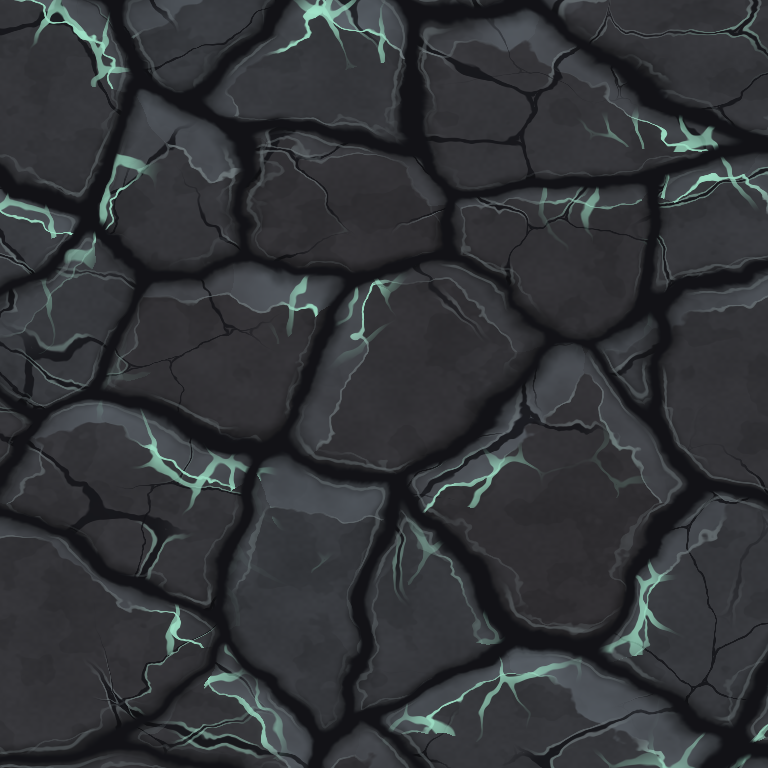
Give the GLSL for this texture, as a Shadertoy shader.

```glsl
const vec3 GAP_BLACK  = vec3(0.070, 0.072, 0.088);
const vec3 WARM_SLATE = vec3(0.192, 0.187, 0.200);
const vec3 COOL_SLATE = vec3(0.222, 0.232, 0.250);
const vec3 FACET_GREY = vec3(0.370, 0.400, 0.430);
const vec3 CHIP_GREY  = vec3(0.440, 0.480, 0.490);
const vec3 MINT       = vec3(0.600, 0.850, 0.750);

struct Stone {
    float edge;   // distance to the gap
    float rim;    // signed distance to the inner border of the bevel
    float slope;  // how strongly the nearest bevel faces up
    vec2 id;
};

float hash(vec2 p) {
    vec3 q = fract(p.xyx * vec3(0.1031, 0.1030, 0.0973));
    q += dot(q, q.yzx + 33.33);
    return fract((q.x + q.y) * q.z);
}

vec2 hash2(vec2 p) {
    return vec2(hash(p + 17.3), hash(p + 61.7));
}

float noise(vec2 p) {
    vec2 i = floor(p), f = fract(p);
    f = f * f * (3.0 - 2.0 * f);
    return mix(mix(hash(i), hash(i + vec2(1, 0)), f.x),
               mix(hash(i + vec2(0, 1)), hash(i + vec2(1, 1)), f.x), f.y);
}

float fbm(vec2 p) {
    float sum = 0.0, amp = 0.53;
    for (int i = 0; i < 4; i++) {
        sum += amp * noise(p);
        p = mat2(1.6, 1.2, -1.2, 1.6) * p + 9.1;
        amp *= 0.5;
    }
    return sum;
}

vec2 warp(vec2 p, float freq, float amount) {
    return p + amount * (vec2(fbm(p * freq), fbm(p * freq + 43.0)) - 0.5);
}

mat2 rotation(float a) {
    return mat2(cos(a), sin(a), -sin(a), cos(a));
}

float softMin(float a, float b, float k) {
    float h = max(k - abs(a - b), 0.0) / k;
    return min(a, b) - 0.25 * h * h * k;
}

float stroke(float dist, float width, float blur) {
    return 1.0 - smoothstep(width, width + blur, abs(dist));
}

// Weighted Voronoi cell: weights mix large and small stones, bevels widen upwards
Stone findStone(vec2 p, vec2 up, float bevel, float variety) {
    vec2 base = floor(p), site = vec2(0);
    Stone s = Stone(9.0, 9.0, 0.0, base);
    float best = 99.0;
    for (int i = 0; i < 25; i++) {
        vec2 c = base + vec2(i % 5, i / 5) - 2.0;
        vec2 r = c + 0.95 * hash2(c) - p;
        float power = dot(r, r) - variety * hash(c + 5.5);
        if (power < best) { best = power; site = r; s.id = c; }
    }
    for (int i = 0; i < 25; i++) {
        vec2 c = s.id + vec2(i % 5, i / 5) - 2.0;
        vec2 r = c + 0.95 * hash2(c) - p;
        float gap = length(r - site);
        if (gap < 1e-3) continue;
        float d = (dot(r, r) - variety * hash(c + 5.5) - best) / (2.0 * gap);
        float facing = dot(r - site, up) / gap;
        float slope = smoothstep(-0.1, 0.9, facing) * mix(0.1, 1.0, hash(s.id * 3.0 + c));
        float rim = d - bevel * (0.25 + slope);
        s.edge = softMin(s.edge, d, 0.06);
        if (rim < s.rim) { s.rim = rim; s.slope = slope; }
    }
    return s;
}

void mainImage(out vec4 fragColor, in vec2 fragCoord) {
    vec2 p = fragCoord / iResolution.xy * vec2(3.8, 4.7) + vec2(3.0, 7.0);
    float blur = 6.5 / iResolution.y;
    mat2 tilt = rotation(0.55);

    vec2 bent = warp(warp(warp(p, 0.7, 0.6), 3.0, 0.12), 9.0, 0.05);
    Stone stone = findStone(tilt * bent, tilt * vec2(0, 1), 0.22, 0.45);
    float rim = stone.rim + 0.24 * (fbm(p * 4.5) - 0.5);
    float gapWidth = 0.004 + 0.030 * noise(p * 2.0 + 12.0);
    float inside = smoothstep(0.02, 0.05, stone.edge);
    float hot = smoothstep(0.48, 0.72, noise(p * 1.5 + 5.0));

    // Painted slate with blotches and fine grain
    float tint = clamp(hash(stone.id) * 0.8 + 0.5 * (fbm(p * 1.2) - 0.3), 0.0, 1.0);
    vec3 col = mix(WARM_SLATE, COOL_SLATE, tint);
    col *= 0.90 + 0.20 * fbm(p * 4.0 + 20.0);
    col *= 1.0 - 0.08 * smoothstep(0.55, 0.60, fbm(p * 5.0 + 70.0));
    col *= 0.97 + 0.06 * noise(p * 45.0);

    // Bevel facets
    float facet = 1.0 - smoothstep(-blur, blur, rim);
    float sheen = (0.08 + 0.85 * stone.slope) * (0.1 + 1.3 * fbm(p * 2.5 + 31.0));
    col = mix(col, FACET_GREY, facet * clamp(sheen, 0.0, 0.9));

    // Two sizes of cracks, each chipped along one side
    for (float layer = 0.0; layer < 2.0; layer++) {
        vec2 place = p + 7.7 * layer + stone.id * 3.1;
        vec2 path = warp(warp(p, 1.3, 0.4), 6.0, 0.12) * (0.9 + 0.7 * layer);
        Stone crack = findStone(rotation(0.9) * path + stone.id * 5.0, vec2(0, 1), 0.0, 0.3);
        float open = smoothstep(0.42, 0.62, noise(place * 1.1));
        float width = open * (0.003 + 0.014 * noise(place * 4.0)) / (1.0 + layer);
        float chip = stroke(crack.edge - width - 0.014, 0.003, blur);
        chip *= open * step(0.4, hash(crack.id)) * smoothstep(0.3, 0.6, noise(place * 3.0));
        col = mix(col, mix(CHIP_GREY, MINT, 0.7 * hot), 0.6 * chip * inside);
        col = mix(col, GAP_BLACK, 0.85 * open * stroke(crack.edge, width, blur));
    }

    // Worn outer edges, soft shade and dark gaps
    col *= mix(0.55, 1.0, smoothstep(0.01, 0.11, stone.edge));
    float scuff = stroke(stone.edge - gapWidth - 0.04, 0.003, blur);
    col = mix(col, CHIP_GREY, 0.45 * scuff * smoothstep(0.45, 0.7, noise(p * 3.0 + 90.0)));
    col = mix(GAP_BLACK, col, smoothstep(gapWidth, gapWidth + 0.025, stone.edge));

    // Bevel lines swelling into glowing sparks
    float spark = hot * smoothstep(0.6, 0.95, noise(p * 8.0 + 3.0));
    float worn = smoothstep(0.30, 0.60, noise(p * 2.4 + 50.0)) * (0.35 + stone.slope);
    float glow = hot * smoothstep(0.1, 0.45, stone.slope);
    float line = stroke(rim, 0.003 + 0.020 * spark, blur);
    float lineAmount = clamp(0.7 * worn + 0.7 * glow, 0.0, 0.95);
    col = mix(col, mix(CHIP_GREY, MINT, glow), line * lineAmount * inside);

    // Tapering branched veins that drip from the bevel
    float taper = 1.0 - smoothstep(0.0, 0.32, abs(rim));
    vec2 veinPos = warp(p, 3.0, 0.25) * vec2(3.2, 1.7);
    float vein = findStone(veinPos, vec2(0, 1), 0.0, 0.2).edge / 2.5;
    float drip = stroke(vein, 0.014 * taper * taper, blur) * glow * taper;
    col = mix(col, MINT, 0.8 * drip * inside);
    col += 0.06 * MINT * glow * inside * exp(-22.0 * abs(rim)) * (0.3 + spark);

    fragColor = vec4(col, 1.0);
}
```
